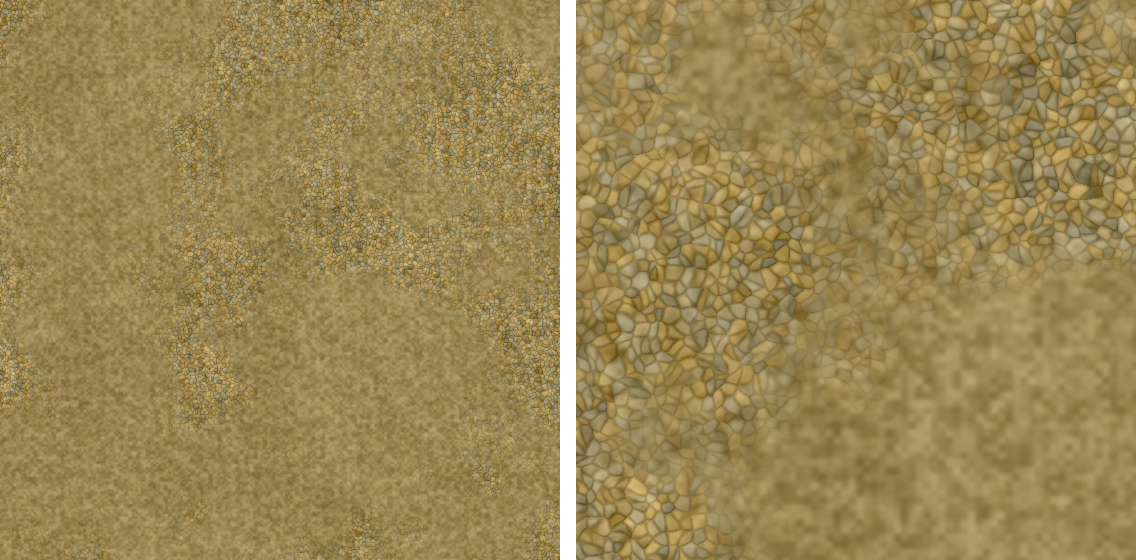
Left: the whole. Right: its middle third, enlarged.
A WebGL 1 fragment shader for this texture:

```glsl
precision highp float;
// Dry, sandy ochre ground: a soft fine grain everywhere, broken by cloudy
// patches of rough crumbs. Crumbs are warped Voronoi cells with dark crevices,
// a lit side and slight hue shifts; fractal noise decides where they show.

uniform vec2 u_resolution;

const vec3 OCHRE = vec3(0.604, 0.527, 0.328);
const vec3 WARM_TINT = vec3(0.045, 0.004, -0.065);  // towards amber, or grey if negative
const vec2 LIGHT_DIR = vec2(-0.6, 0.8);

const float PATCH_SCALE = 5.0;      // cells across the canvas
const float CRUMB_SCALE = 138.0;
const float COARSE_GRAIN = 125.0;
const float FINE_GRAIN = 225.0;

const float GRAIN_CONTRAST = 0.23;
const float CREVICE_CONTRAST = 0.15;
const float CRUMB_CONTRAST = 0.13;
const float RELIEF_CONTRAST = 0.06;
const float CLOUD_CONTRAST = 0.09;
const float EDGE_ROUGHNESS = 0.09;  // extra crumbs near the left and right sides

float hash(vec2 p) {
  return fract(sin(dot(p, vec2(127.1, 311.7))) * 43758.5453);
}

vec2 hash2(vec2 p) {
  return vec2(hash(p), hash(p + 57.3));
}

float valueNoise(vec2 p) {
  vec2 cell = floor(p);
  vec2 f = fract(p);
  f = f * f * (3.0 - 2.0 * f);
  float low = mix(hash(cell), hash(cell + vec2(1.0, 0.0)), f.x);
  float high = mix(hash(cell + vec2(0.0, 1.0)), hash(cell + 1.0), f.x);
  return mix(low, high, f.y);
}

// Fractal noise, normalised to 0..1.
float fbm(vec2 p) {
  float sum = 0.0;
  float total = 0.0;
  float amp = 1.0;
  for (int i = 0; i < 5; i++) {
    sum += amp * valueNoise(p);
    total += amp;
    amp *= 0.58;
    p = mat2(1.6, 1.2, -1.2, 1.6) * p + 13.7;
  }
  return sum / total;
}

// Nearest Voronoi crumb: x = gap to the next crumb, y = crumb id, zw = offset from its centre.
vec4 crumbs(vec2 p) {
  vec2 base = floor(p);
  float nearest = 8.0;
  float second = 8.0;
  float id = 0.0;
  vec2 offset = vec2(0.0);
  for (int y = -1; y <= 1; y++) {
    for (int x = -1; x <= 1; x++) {
      vec2 cell = base + vec2(float(x), float(y));
      vec2 d = p - cell - hash2(cell);
      float dist = length(d);
      if (dist < nearest) {
        second = nearest;
        nearest = dist;
        id = hash(cell + 91.7);
        offset = d;
      } else {
        second = min(second, dist);
      }
    }
  }
  return vec4(second - nearest, id, offset);
}

void main() {
  vec2 uv = gl_FragCoord.xy / u_resolution.y;
  float side = abs(2.0 * gl_FragCoord.x / u_resolution.x - 1.0);

  // Where the ground is rough, and broad light and dark clouds
  float patchField = fbm(uv * PATCH_SCALE + 3.1) + EDGE_ROUGHNESS * pow(side, 4.0);
  float rough = smoothstep(0.40, 0.70, patchField);
  float cloud = fbm(uv * PATCH_SCALE * 1.7 + 41.0) - 0.5;

  // Soft grain
  float grain = 0.5 * valueNoise(uv * COARSE_GRAIN)
              + 0.5 * valueNoise(uv * FINE_GRAIN + 17.0) - 0.5;

  // Crumbs, warped so that they look torn rather than polygonal
  vec2 crumbPos = uv * CRUMB_SCALE;
  crumbPos += 0.9 * vec2(valueNoise(crumbPos * 0.6), valueNoise(crumbPos * 0.6 + 29.0));
  vec4 crumb = crumbs(crumbPos);
  float relief = CREVICE_CONTRAST * (smoothstep(0.0, 0.45, crumb.x) - 0.58)
               + CRUMB_CONTRAST * (crumb.y - 0.5)
               + RELIEF_CONTRAST * dot(crumb.zw, LIGHT_DIR);

  // Tone and hue
  float tone = GRAIN_CONTRAST * grain + CLOUD_CONTRAST * cloud + rough * relief;
  float warmth = 2.0 * fract(crumb.y * 37.0) - 1.0;
  vec3 color = OCHRE + tone + WARM_TINT * warmth * rough;
  gl_FragColor = vec4(clamp(color, 0.0, 1.0), 1.0);
}
```
